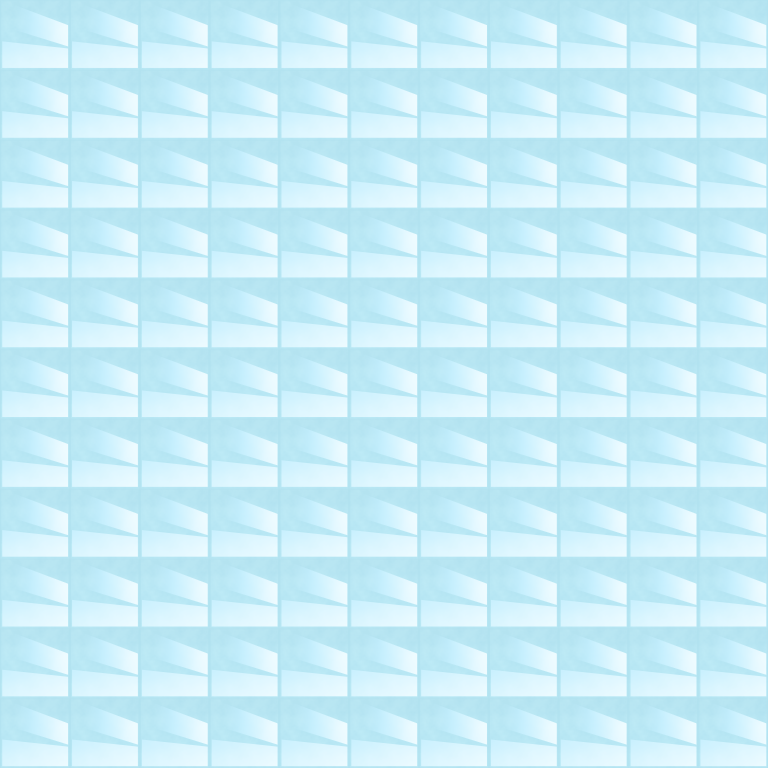
Give the GLSL for this pattern, as a WebGL 1 fragment shader.

```glsl
precision highp float;

uniform vec2 u_resolution;

// Layout, in cell units with y pointing up
const float REPEATS = 11.0;
const vec2 PANE_MIN = vec2(0.032, 0.027);
const float PANE_RIGHT = 0.975;
const float BAND_RIGHT_Y = 0.306;
const float BAND_SLOPE = 0.108;
const float RAY_LOW_Y = 0.335;
const float RAY_LOW_SLOPE = 0.31;
const float RAY_HIGH_Y = 0.64;
const float RAY_HIGH_SLOPE = 0.375;
const float SEAM_WIDTH = 0.018;

// Colours and surface
const vec3 BASE = vec3(0.725, 0.908, 0.958);
const vec3 GLOW = vec3(0.775, 0.938, 0.995);
const vec3 LIGHT = vec3(0.935, 0.985, 1.0);
const vec3 SEAM = vec3(0.685, 0.880, 0.935);
const float MOTTLE_FREQUENCY = 4.0;
const float MOTTLE_BASE = 0.055;
const float MOTTLE_LIGHT = 0.022;

vec2 gradientAt(vec2 corner, float period) {
  corner = mod(corner, period);
  float h = fract(sin(dot(corner, vec2(127.1, 311.7)) + period) * 4375.85);
  float angle = 6.28318 * h;
  return vec2(cos(angle), sin(angle));
}

// Gradient noise that wraps after a whole number of lattice steps
float gradientNoise(vec2 p, float period) {
  vec2 i = floor(p);
  vec2 f = p - i;
  vec2 w = f * f * f * (f * (f * 6.0 - 15.0) + 10.0);
  float a = dot(gradientAt(i, period), f);
  float b = dot(gradientAt(i + vec2(1.0, 0.0), period), f - vec2(1.0, 0.0));
  float c = dot(gradientAt(i + vec2(0.0, 1.0), period), f - vec2(0.0, 1.0));
  float d = dot(gradientAt(i + vec2(1.0, 1.0), period), f - vec2(1.0, 1.0));
  return mix(mix(a, b, w.x), mix(c, d, w.x), w.y);
}

float mottle(vec2 cell) {
  float sum = 0.0;
  float amplitude = 0.5;
  float frequency = MOTTLE_FREQUENCY;
  for (int octave = 0; octave < 4; octave++) {
    sum += amplitude * gradientNoise(cell * frequency, frequency);
    amplitude *= 0.65;
    frequency *= 2.0;
  }
  return sum;
}

// Coverage of the side where the signed distance is positive
float cover(float distanceInside, float pixel) {
  return clamp(distanceInside / pixel + 0.5, 0.0, 1.0);
}

// Signed height above a line that falls towards the pane's right edge
float aboveLine(vec2 p, float rightY, float slope) {
  return (p.y - rightY - slope * (PANE_RIGHT - p.x)) / sqrt(1.0 + slope * slope);
}

void main() {
  vec2 cell = fract(gl_FragCoord.xy / u_resolution * REPEATS);
  float pixel = REPEATS / min(u_resolution.x, u_resolution.y);
  float grain = mottle(cell);

  // Mottled ground, a little deeper towards the top of each pane
  float depth = smoothstep(0.45, 1.0, cell.y);
  vec3 ground = BASE * (1.0 - 0.012 * depth);
  ground += vec3(1.0, 0.65, 0.4) * MOTTLE_BASE * grain;

  // Seams on the cell borders
  vec2 border = min(cell, 1.0 - cell);
  float seam = cover(SEAM_WIDTH - border.x, pixel) * 0.6;
  seam = max(seam, cover(SEAM_WIDTH - border.y, pixel) * 0.4);
  vec3 color = mix(ground, SEAM, seam);

  float pane = cover(cell.x - PANE_MIN.x, pixel)
             * cover(PANE_RIGHT - cell.x, pixel)
             * cover(cell.y - PANE_MIN.y, pixel);
  float across = (cell.x - PANE_MIN.x) / (PANE_RIGHT - PANE_MIN.x);
  vec3 lightGrain = vec3(1.0, 0.4, 0.1) * MOTTLE_LIGHT * grain;

  // Upper ray, fading out to the left
  float ray = cover(aboveLine(cell, RAY_LOW_Y, RAY_LOW_SLOPE), pixel)
            * cover(-aboveLine(cell, RAY_HIGH_Y, RAY_HIGH_SLOPE), pixel);
  ray *= smoothstep(0.12, 0.55, across);
  vec3 rayColor = mix(GLOW, LIGHT, smoothstep(0.4, 1.05, across)) + lightGrain;
  color = mix(color, rayColor, ray * pane);

  // Lower band, brightest at the bottom right
  float bandDistance = -aboveLine(cell, BAND_RIGHT_Y, BAND_SLOPE);
  float brightness = clamp(0.1 + 0.6 * across + 1.0 * bandDistance, 0.0, 1.0);
  vec3 bandColor = mix(GLOW, LIGHT, brightness) + lightGrain;
  color = mix(color, bandColor, cover(bandDistance, pixel) * pane);

  gl_FragColor = vec4(clamp(color, 0.0, 1.0), 1.0);
}
```
